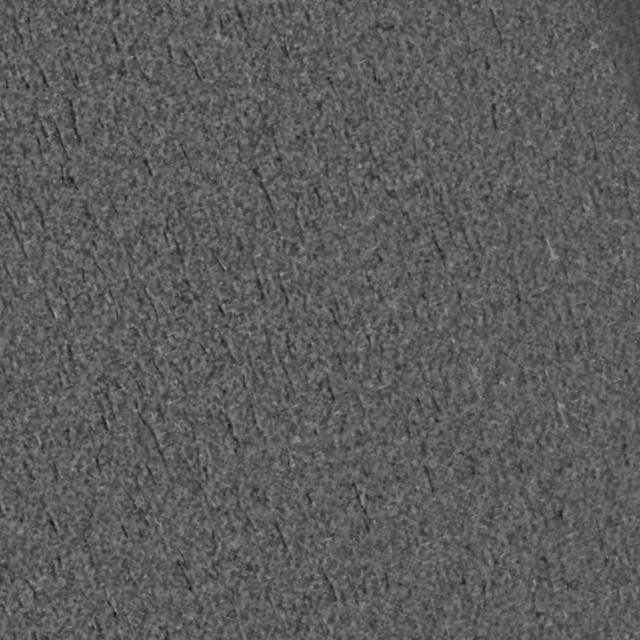
Write a Shadertoy shader that draws this texture.

```glsl
// Grey, leathery stone: fine embossed grain crossed by short, steep creases.
// Two octaves of value noise make the grain; jittered cells in a tilted
// frame each hold one tapered crease with a dark groove and a pale lip.

#define BASE_GREY     0.363
#define GRAIN_COARSE  145.0
#define GRAIN_FINE    245.0
#define GRAIN_DEPTH   0.155
#define CREASE_ANGLE  0.36
#define CREASE_CELLS  vec2(36.0, 14.0)
#define CREASE_WIDTH  0.0025
#define CREASE_DEPTH  0.150
#define CREASE_SHARE  0.70
#define PIT_DEPTH     0.09
#define GLINT_LIGHT   0.12
#define EDGE_GREY     0.275

float hash(vec2 p) {
    return fract(sin(dot(p, vec2(127.1, 311.7))) * 43758.5453);
}

float valueNoise(vec2 p) {
    vec2 cell = floor(p);
    vec2 f = fract(p);
    f = f * f * (3.0 - 2.0 * f);
    float low = mix(hash(cell), hash(cell + vec2(1.0, 0.0)), f.x);
    float high = mix(hash(cell + vec2(0.0, 1.0)), hash(cell + 1.0), f.x);
    return mix(low, high, f.y);
}

// Turns the canvas so that y runs down along the creases.
vec2 toCreaseFrame(vec2 p) {
    float c = cos(CREASE_ANGLE);
    float s = sin(CREASE_ANGLE);
    return vec2(c * p.x + s * p.y, s * p.x - c * p.y);
}

// Grain centred on zero: embossed lumps under finer grit.
float grain(vec2 q) {
    vec2 stretched = q * vec2(1.0, 0.85);
    float coarse = valueNoise(stretched * GRAIN_COARSE);
    float shaded = valueNoise((stretched + vec2(0.004, 0.001)) * GRAIN_COARSE);
    float fine = valueNoise(q * GRAIN_FINE + 37.0);
    return 0.45 * (coarse - 0.5) + 0.55 * (coarse - shaded) + 1.15 * (fine - 0.5);
}

// Groove in x, lit lip in y.
vec2 creases(vec2 q, float straighten) {
    // Bend the frame a little so that the lines wander.
    q.x += 0.007 * (valueNoise(q * 38.0) - 0.5);
    q.x += 0.003 * (valueNoise(q * 100.0 + 9.0) - 0.5);

    vec2 home = floor(q * CREASE_CELLS);
    vec2 relief = vec2(0.0);
    for (int j = -1; j <= 1; j++) {
        for (int i = -1; i <= 1; i++) {
            vec2 cell = home + vec2(float(i), float(j));
            float present = step(hash(cell + 3.7), CREASE_SHARE);
            vec2 jitter = vec2(hash(cell + 11.3), hash(cell + 23.9));
            vec2 d = q - (cell + jitter) / CREASE_CELLS;

            // Each crease has its own tilt, length, width and strength.
            float tilt = 0.34 * (hash(cell + 41.1) - 0.5) - 0.16 * straighten;
            d.x -= tilt * d.y;
            float size = hash(cell + 57.7);
            float halfLength = mix(0.012, 0.050, size * size);
            float width = CREASE_WIDTH * mix(0.75, 1.2, hash(cell + 71.3));
            float taper = 1.0 - smoothstep(0.5, 1.0, abs(d.y) / halfLength);
            float strength = present * taper * mix(0.5, 1.1, hash(cell + 83.9));

            float across = d.x / width;
            float groove = exp(-across * across);
            float lip = exp(-(across - 2.0) * (across - 2.0));
            relief = max(relief, strength * vec2(groove, lip));
        }
    }
    return relief;
}

void mainImage(out vec4 fragColor, in vec2 fragCoord) {
    vec2 uv = fragCoord / iResolution.xy;
    vec2 p = fragCoord / iResolution.y;
    vec2 q = toCreaseFrame(p);

    // Relief is strongest on the left and calms down to the right.
    float calm = smoothstep(0.25, 1.0, uv.x);
    float grey = BASE_GREY + GRAIN_DEPTH * mix(1.05, 0.88, calm) * grain(q);

    // Creases, broken up by uneven depth.
    vec2 relief = creases(q, calm) * mix(1.0, 0.5, calm);
    float uneven = mix(0.6, 1.2, valueNoise(q * 85.0 + 5.0));
    grey += CREASE_DEPTH * uneven * (0.35 * relief.y - relief.x);

    // Scattered dark pits and small, soft glints.
    float pit = smoothstep(0.80, 0.98, valueNoise(q * vec2(125.0, 100.0) + 61.0));
    float glint = smoothstep(0.78, 1.0, valueNoise(q * 150.0 + 19.0));
    grey += GLINT_LIGHT * glint - PIT_DEPTH * pit;

    // Smooth, darker rim at the upper right corner.
    float rim = smoothstep(1.25, 1.33, uv.x + 0.35 * uv.y);
    grey = mix(grey, EDGE_GREY + 0.35 * (grey - BASE_GREY), 0.8 * rim);

    fragColor = vec4(vec3(clamp(grey, 0.0, 1.0)), 1.0);
}
```
